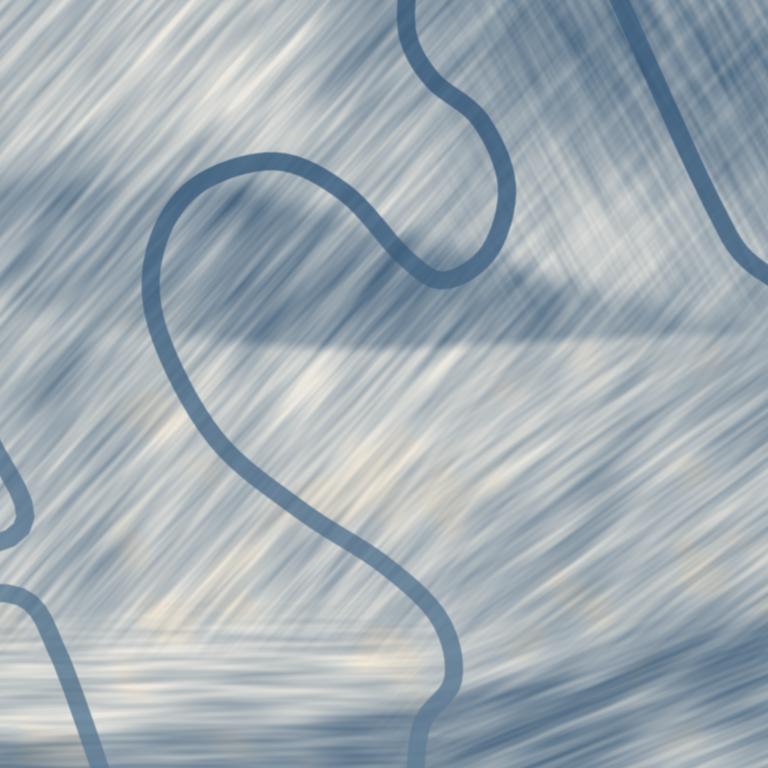
A Shadertoy shader for this background:

```glsl
// Winding blue ribbons over a pale, diagonally brushed blue-grey wash.

vec2 gradientAt(vec2 cell) {
    float h = fract(sin(dot(cell, vec2(127.1, 311.7))) * 43758.55);
    return vec2(cos(6.2832 * h), sin(6.2832 * h));
}

float gradientNoise(vec2 p) {
    vec2 i = floor(p), f = p - i;
    vec2 u = f * f * f * (f * (f * 6.0 - 15.0) + 10.0);
    float a = dot(gradientAt(i), f);
    float b = dot(gradientAt(i + vec2(1, 0)), f - vec2(1, 0));
    float c = dot(gradientAt(i + vec2(0, 1)), f - vec2(0, 1));
    float d = dot(gradientAt(i + 1.0), f - 1.0);
    return mix(mix(a, b, u.x), mix(c, d, u.x), u.y);
}

// Brush strokes: noise stretched along a direction given in degrees
float strokes(vec2 p, float degrees) {
    vec2 dir = vec2(cos(radians(degrees)), sin(radians(degrees)));
    vec2 q = vec2(dot(p, dir), dot(p, vec2(-dir.y, dir.x)));
    return 0.40 * gradientNoise(q * vec2(5.0, 38.0) + 7.3)
         + 0.42 * gradientNoise(q * vec2(6.0, 85.0) + 31.7)
         + 0.28 * gradientNoise(q * vec2(11.0, 150.0) + 53.1);
}

float blob(vec2 p, vec2 center, vec2 radius) {
    vec2 d = (p - center) / radius;
    return exp(-dot(d, d));
}

float segmentDistance(vec2 p, vec2 a, vec2 b) {
    vec2 ab = b - a;
    return length(p - a - ab * clamp(dot(p - a, ab) / dot(ab, ab), 0.0, 1.0));
}

float bezierDistance(vec2 p, vec2 a, vec2 b, vec2 c, vec2 d) {
    float nearest = 9.0;
    vec2 last = a;
    for (int i = 1; i <= 8; i++) {
        float t = float(i) / 8.0, s = 1.0 - t;
        vec2 next = s*s*s * a + 3.0*s*s*t * b + 3.0*s*t*t * c + t*t*t * d;
        nearest = min(nearest, segmentDistance(p, last, next));
        last = next;
    }
    return nearest;
}

// Long central ribbon as a smooth spline through its bends
float ribbonDistance(vec2 p) {
    vec2 bends[20] = vec2[20](
        vec2(.531, 1.026), vec2(.531, .954), vec2(.563, .896), vec2(.625, .844),
        vec2(.660, .759), vec2(.638, .674), vec2(.579, .635), vec2(.527, .665),
        vec2(.449, .749), vec2(.358, .790), vec2(.254, .757), vec2(.202, .674),
        vec2(.206, .570), vec2(.280, .430), vec2(.391, .336), vec2(.501, .264),
        vec2(.573, .193), vec2(.590, .115), vec2(.549, .056), vec2(.540, -.03));
    float nearest = 9.0;
    for (int i = 0; i < 19; i++) {
        vec2 a = bends[i], d = bends[i + 1];
        vec2 b = a + (d - bends[max(i - 1, 0)]) / 6.0;
        vec2 c = d - (bends[min(i + 2, 19)] - a) / 6.0;
        nearest = min(nearest, bezierDistance(p, a, b, c, d));
    }
    return nearest;
}

// Broad light and dark areas of the wash
float washTone(vec2 p) {
    float tone = 0.69;
    tone += 0.16 * blob(p, vec2(.27, .92), vec2(.12, .10)) + 0.05 * blob(p, vec2(.10, .86), vec2(.12, .10));
    tone += 0.24 * blob(p, vec2(.83, .70), vec2(.12, .09)) + 0.18 * blob(p, vec2(.12, .10), vec2(.28, .09));
    tone += 0.10 * blob(p, vec2(.35, .42), vec2(.25, .15)) + 0.10 * blob(p, vec2(.62, .46), vec2(.18, .10));
    tone += 0.09 * blob(p, vec2(.38, .17), vec2(.20, .10));
    tone -= 0.42 * blob(p, vec2(.97, .93), vec2(.22, .22)) + 0.34 * blob(p, vec2(.69, .97), vec2(.15, .13));
    tone -= 0.18 * blob(p, vec2(.50, .99), vec2(.08, .08)) + 0.14 * blob(p, vec2(.06, .76), vec2(.12, .05));
    tone -= 0.15 * blob(p, vec2(.97, .52), vec2(.12, .13)) + 0.16 * blob(p, vec2(.94, .16), vec2(.14, .10));
    tone -= 0.12 * blob(p, vec2(.73, .28), vec2(.13, .10)) + 0.10 * blob(p, vec2(.06, .50), vec2(.09, .14));

    // Blue band across the middle, tapering to the right
    float bottom = 0.545 + 0.25 * pow(min(p.x, 0.5) - 0.5, 2.0) + 0.05 * max(p.x - 0.5, 0.0);
    float top = min(0.76, 0.66 - 0.285 * (p.x - 0.65));
    float soft = mix(0.025, 0.010, smoothstep(0.1, 0.4, p.x));
    float band = smoothstep(-soft, soft, p.y - bottom) * smoothstep(-0.025, 0.025, top - p.y);
    tone -= band * (0.19 + 0.15 * smoothstep(0.1, 0.35, p.x) * smoothstep(1.0, 0.7, p.x));
    tone -= 0.10 * blob(p, vec2(.36, .73), vec2(.08, .05));

    // Dark sweep along the foot, rising to the right
    float crest = 0.04 + 0.16 * p.x * p.x;
    float sweep = smoothstep(-0.018, 0.018, crest - p.y);
    return tone - sweep * (0.32 + 0.10 * blob(p, vec2(.66, .04), vec2(.18, .08))
                           - 0.25 * blob(p, vec2(.92, .0), vec2(.12, .07)));
}

void mainImage(out vec4 fragColor, in vec2 fragCoord) {
    vec2 p = fragCoord / iResolution.y;

    // Stroke direction changes from region to region
    float grain = strokes(p, 48.0);
    grain = mix(grain, strokes(p, 36.0), smoothstep(0.45, 0.75, p.x) * smoothstep(0.62, 0.45, p.y));
    grain = mix(grain, strokes(p, 118.0), 0.65 * smoothstep(0.5, 0.75, p.x) * smoothstep(0.55, 0.68, p.y));
    grain = mix(grain, strokes(p, 22.0), smoothstep(0.45, 0.65, p.x) * smoothstep(0.24, 0.10, p.y));
    grain = mix(grain, strokes(p, 1.0), smoothstep(0.65, 0.45, p.x) * smoothstep(0.24, 0.12, p.y));

    float mottle = gradientNoise(p * 7.0 + 3.0) + 0.6 * gradientNoise(p * 16.0);
    float tone = washTone(p) + 0.75 * grain + 0.10 * mottle;
    vec3 color = mix(vec3(.30, .41, .51), vec3(.87, .87, .85), clamp(tone, 0.0, 1.08));
    color += vec3(.03, .005, -.025) * smoothstep(0.1, 0.5, mottle) * smoothstep(0.65, 0.45, p.y);

    // Ribbons: the long one, then those cut off by the borders
    float d = ribbonDistance(p);
    d = min(d, bezierDistance(p, vec2(.800, 1.013), vec2(.84, .93), vec2(.90, .785), vec2(.944, .703)));
    d = min(d, bezierDistance(p, vec2(.944, .703), vec2(.961, .668), vec2(.977, .655), vec2(1.016, .632)));
    d = min(d, bezierDistance(p, vec2(-.013, .427), vec2(.015, .37), vec2(.075, .31), vec2(-.013, .29)));
    d = min(d, bezierDistance(p, vec2(-.013, .228), vec2(.055, .232), vec2(.055, .19), vec2(.08, .14)));
    d = min(d, bezierDistance(p, vec2(.08, .14), vec2(.098, .095), vec2(.118, .035), vec2(.137, -.02)));
    vec3 ink = mix(vec3(.39, .50, .59), vec3(.26, .39, .51), smoothstep(0.2, 0.85, p.y)) + 0.08 * grain;
    color = mix(color, ink, 0.92 * smoothstep(0.0138, 0.0098, d));

    fragColor = vec4(color, 1.0);
}
```
